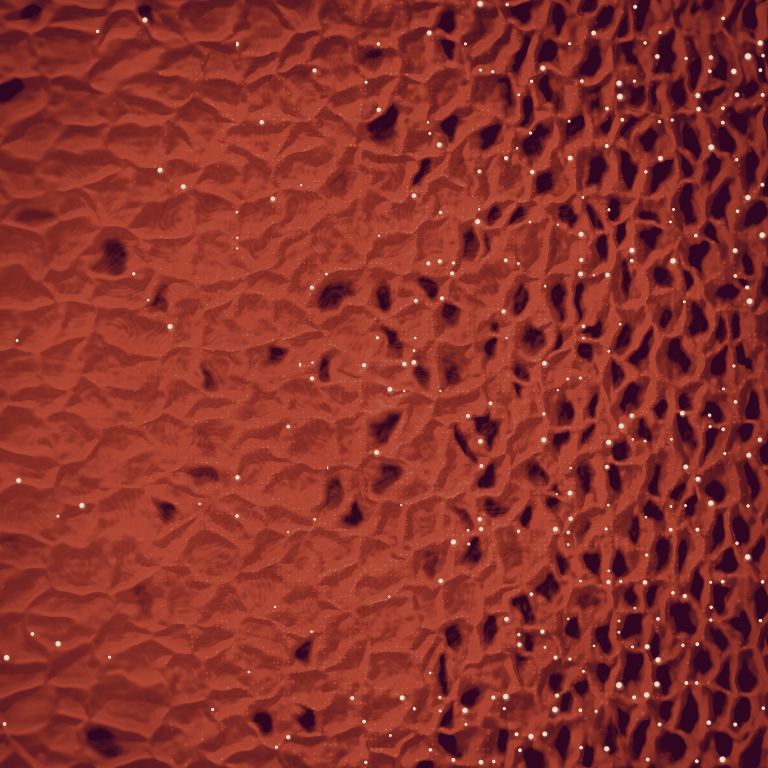
A Shadertoy shader for this texture:

```glsl
const vec3 PLUM   = vec3(0.19, 0.02, 0.12);
const vec3 MAROON = vec3(0.37, 0.10, 0.13);
const vec3 RUST   = vec3(0.52, 0.17, 0.14);
const vec3 CORAL  = vec3(0.69, 0.27, 0.20);
const vec3 PEACH  = vec3(0.74, 0.42, 0.34);
const vec3 CREAM  = vec3(0.96, 0.87, 0.79);

const vec2  GLOW_CENTRE = vec2(0.42, 0.48);
const float GLOW_TONE = 0.64;       // tone in the lit middle
const float VIGNETTE = 0.36;        // tone lost at the corners
const float ROWS = 20.0;            // cells from bottom to top
const float WARP = 0.5;             // bending of the cell walls
const float PIT_DARKNESS = 0.5;
const float RIM_TONE = 0.07;
const float STREAK_TONE = 0.035;
const float GRAIN_TONE = 0.06;
const float BEAD_GRID = 150.0;
const float SPARKLE_GRID = 60.0;
const float RIM_WIDTH = 0.22;

struct Cell { float edge; vec2 offset; float seed; };

vec2 hash2(vec2 p) {
    vec3 h = fract(p.xyx * vec3(0.1031, 0.1030, 0.0973));
    h += dot(h, h.yzx + 33.33);
    return fract((h.xx + h.yz) * h.zy);
}

float gradientDot(vec2 corner, vec2 d) {
    float angle = 6.2832 * hash2(corner).x;
    return dot(vec2(cos(angle), sin(angle)), d);
}

float gradientNoise(vec2 p) {
    vec2 i = floor(p), f = p - i;
    vec2 u = f * f * f * (f * (f * 6.0 - 15.0) + 10.0);
    vec2 right = vec2(1, 0), up = vec2(0, 1);
    float low  = mix(gradientDot(i, f), gradientDot(i + right, f - right), u.x);
    float high = mix(gradientDot(i + up, f - up), gradientDot(i + 1.0, f - 1.0), u.x);
    return mix(low, high, u.y);
}

// Cells are wide at the left and narrow at the right
vec2 cellSpace(vec2 uv) {
    return vec2(14.0 * uv.x + 6.0 * uv.x * uv.x, ROWS * uv.y) + 40.0;
}

Cell findCell(vec2 q) {
    vec2 p = q + WARP * vec2(gradientNoise(q * 0.8), gradientNoise(q * 0.8 + 17.3));
    p += 0.35 * WARP * vec2(gradientNoise(q * 2.4 + 5.1), gradientNoise(q * 2.4 + 31.7));
    vec2 base = floor(p);
    float nearest = 9.0, second = 9.0;
    Cell cell = Cell(0.0, vec2(0), 0.0);
    for (int y = -1; y <= 1; y++)
    for (int x = -1; x <= 1; x++) {
        vec2 id = base + vec2(x, y);
        vec2 offset = p - id - 0.1 - 0.8 * hash2(id);
        float d = length(offset);
        second = min(second, max(d, nearest));
        if (d < nearest) {
            nearest = d;
            cell.offset = offset;
            cell.seed = hash2(id + 71.0).y;
        }
    }
    cell.edge = second - nearest;
    return cell;
}

float surfaceHeight(vec2 q, float edge) {
    return 0.4 * gradientNoise(q * 1.7) + 0.12 * gradientNoise(q * 5.0)
         - smoothstep(0.0, 0.6, edge);
}

// Round drops that sit on the cell walls: x is coverage, y is the inner glint
vec2 rimDrops(vec2 uv, float grid, float chance, float minSize, float maxSize, float blur) {
    vec2 id = floor(uv * grid);
    vec2 centre = (id + 0.35 + 0.3 * hash2(id + 9.0)) / grid;
    vec2 random = hash2(id + 133.0);
    if (random.x > chance || findCell(cellSpace(centre)).edge > RIM_WIDTH) return vec2(0);
    float radius = mix(minSize, maxSize, random.y * random.y) / grid;
    float d = length(uv - centre);
    float glint = length(uv - centre - radius * vec2(-0.2, 0.25));
    return vec2(1.0 - smoothstep(radius - blur, radius + blur, d),
                1.0 - smoothstep(0.0, radius * 0.8 + blur, glint));
}

vec3 palette(float t) {
    vec3 color = mix(PLUM, MAROON, smoothstep(0.02, 0.27, t));
    color = mix(color, RUST, smoothstep(0.22, 0.50, t));
    color = mix(color, CORAL, smoothstep(0.45, 0.76, t));
    return mix(color, PEACH, smoothstep(0.76, 1.0, t));
}

void mainImage(out vec4 fragColor, in vec2 fragCoord) {
    vec2 uv = fragCoord / iResolution.xy;
    vec2 q = cellSpace(uv);
    Cell cell = findCell(q);
    float defocus = smoothstep(0.25, 0.68, length(uv - 0.5));
    float rightward = smoothstep(0.25, 0.95, uv.x);

    // Slanted light over the relief, from above at left and sideways at right
    float stepSize = mix(0.05, 0.15, defocus);
    vec2 dx = vec2(stepSize, 0), dy = dx.yx;
    float h = surfaceHeight(q, cell.edge);
    vec2 slope = vec2(surfaceHeight(q + dx, findCell(q + dx).edge) - h,
                      surfaceHeight(q + dy, findCell(q + dy).edge) - h) / stepSize;
    vec2 light = normalize(mix(vec2(-0.25, 1.0), vec2(-1.0, 0.35), rightward));
    float contrast = 0.11 + 0.09 * rightward + 0.07 * smoothstep(0.2, 0.55, abs(uv.y - 0.45));
    float tone = GLOW_TONE - VIGNETTE * smoothstep(0.22, 0.8, length(uv - GLOW_CENTRE));
    tone += contrast * tanh(-0.7 * dot(slope, light));

    // Dark hollows on the shaded side of the cells
    float hollow = length((cell.offset + vec2(0.14, 0.0)) * vec2(1.35, 0.85));
    float pit = (1.0 - smoothstep(0.18, 0.44, hollow)) * smoothstep(0.06, 0.3, cell.edge);
    pit *= smoothstep(-0.12, 0.12, 0.08 + 1.05 * rightward - cell.seed);
    tone -= PIT_DARKNESS * pit;

    // Pale walls, flowing streaks and fine grain
    float sharp = 1.0 - 0.8 * defocus;
    tone += RIM_TONE * (1.0 - smoothstep(0.0, RIM_WIDTH, cell.edge));
    float flow = gradientNoise(q * 0.9 + 0.3 * cell.offset + 12.0);
    tone += STREAK_TONE * sharp * sin(45.0 * flow) * smoothstep(0.1, 0.4, cell.edge);
    tone += 0.08 * gradientNoise(uv * 9.0);
    tone += GRAIN_TONE * sharp * (gradientNoise(uv * 210.0) + gradientNoise(uv * 90.0));

    // Tiny beads in the middle, bright sparkles toward the right
    float blur = 0.7 / iResolution.y + 0.0014 * defocus;
    vec2 bead = rimDrops(uv, BEAD_GRID, 0.65 * (1.0 - defocus) * smoothstep(0.1, 0.4, uv.x),
                         0.2, 0.42, blur);
    tone += 0.32 * bead.y - 0.12 * bead.x;
    vec2 sparkle = rimDrops(uv, SPARKLE_GRID, 0.05 + 0.32 * rightward, 0.1, 0.33, blur);
    vec3 color = mix(palette(tone), PEACH, 0.6 * sparkle.x);
    color = mix(color, CREAM, smoothstep(0.05, 0.6, sparkle.y));
    fragColor = vec4(color, 1.0);
}
```
